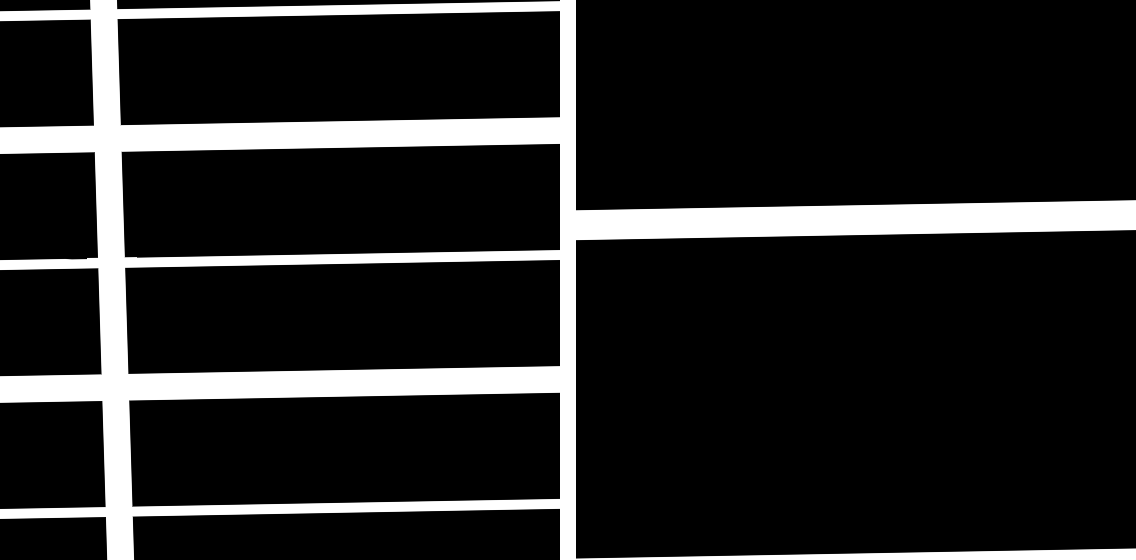
Left, the full canvas; right, a detail of the centre.
Give the GLSL for this pattern, as a Shadertoy shader.

```glsl
// White bars on black: tilted rows, alternately thin and thick, crossed by
// one leaning upright. Each bar is a signed distance to a sheared strip;
// the rows come from rounding height to the nearest multiple of the spacing.

// Signed distance to a strip, given the offset from its centre line.
float strip(float offset, float halfWidth) {
    return abs(offset) - halfWidth;
}

// Rows rise slightly to the right; odd rows are thick.
float rows(vec2 p) {
    float spacing = 0.2222;
    float height = p.y - 0.0180 * p.x - 0.0822;
    float row = round(height / spacing);
    float halfWidth = mix(0.0089, 0.0238, mod(row, 2.0));
    float offset = height - row * spacing;

    // Small step in the upper edge of the middle row beside the upright.
    if (row == 2.0 && offset > 0.0) {
        float nick = smoothstep(0.115, 0.130, p.x) - step(0.155, p.x);
        float lip = step(0.155, p.x) - step(0.245, p.x);
        halfWidth += 0.0010 * (lip - nick);
    }
    return strip(offset, halfWidth);
}

// The upright leans left towards the top.
float upright(vec2 p) {
    return strip(p.x - 0.2155 + 0.0306 * p.y, 0.0240);
}

void mainImage(out vec4 fragColor, in vec2 fragCoord) {
    vec2 p = fragCoord / iResolution.xy;
    float pixel = 1.0 / min(iResolution.x, iResolution.y);

    // Union of the bars, with edges smoothed over about one pixel.
    float d = min(rows(p), upright(p));
    float ink = 1.0 - smoothstep(-0.6 * pixel, 0.6 * pixel, d);
    fragColor = vec4(vec3(ink), 1.0);
}
```
